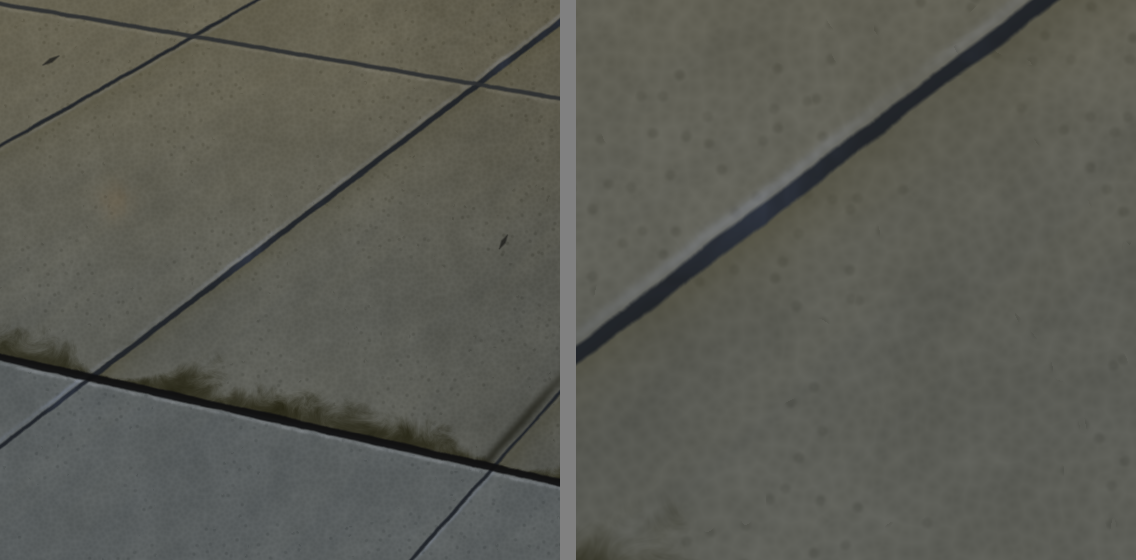
Left: the whole. Right: its middle third, enlarged.
Reproduce this texture procedurally as a WebGL 1 fragment shader.

```glsl
precision highp float;
// Worn concrete paving slabs seen in perspective: two families of joints are
// projected by line equations over a shared horizon, then given mottled cement,
// cellular grain, moss above the near joint, stains and chipped pale edges.

uniform vec2 u_resolution;

// Lines as (a, b, c) with a*x + b*y + c = 0
const vec3 HORIZON = vec3(-0.0434, -1.0, 2.454);
const vec3 SIDE = vec3(2.422, -3.193, 0.645);
const vec3 CROSS = vec3(0.517, 2.314, -0.838);

vec2 hash2(vec2 p) {
  return fract(sin(vec2(dot(p, vec2(127.1, 311.7)), dot(p, vec2(269.5, 183.3)))) * 4375.85);
}

// Distance to the nearest scattered point
float cellular(vec2 p) {
  vec2 cell = floor(p);
  float nearest = 2.0;
  for (int j = -1; j <= 1; j++) {
    for (int i = -1; i <= 1; i++) {
      vec2 c = cell + vec2(float(i), float(j));
      nearest = min(nearest, length(c + hash2(c) - p));
    }
  }
  return nearest;
}

// Warped layers of sines, roughly -1 to 1
float mottle(vec2 p) {
  float sum = 0.0, amp = 0.55;
  for (int i = 0; i < 6; i++) {
    p = mat2(0.8, 0.6, -0.6, 0.8) * p * 1.75 + 1.7;
    p += 0.7 * sin(p.yx * 0.8 + 2.0);
    sum += amp * sin(p.x) * cos(p.y);
    amp *= 0.65;
  }
  return sum;
}

float lineDistance(vec3 line, vec2 p) {
  return dot(line, vec3(p, 1.0)) / length(line.xy);
}

float stroke(float d, float halfWidth) {
  float soft = 0.0012 + 0.7 / u_resolution.y;
  return 1.0 - smoothstep(halfWidth - soft, halfWidth + soft, abs(d));
}

float bump(float d, float size) {
  return exp(-d * d / (size * size));
}

// Short dark scrap lying along a direction
float scrap(vec2 p, vec2 center, vec2 dir) {
  vec2 q = p - center;
  float along = clamp(dot(q, dir) / dot(dir, dir), -1.0, 1.0);
  return stroke(length(q - along * dir), 0.0035 * (1.2 - abs(along)));
}

void main() {
  vec2 p = gl_FragCoord.xy / u_resolution;
  vec3 q = vec3(p, 1.0);
  vec2 slab = vec2(dot(SIDE, q), dot(CROSS, q)) / dot(HORIZON, q);
  vec2 joint = floor(slab + 0.5);
  float rough = mottle(p * 9.0);
  float fine = mottle(p * 34.0 + 5.0);
  float apron = 1.0 - smoothstep(-0.01, 0.01, slab.y);

  // Signed distances: right of the side joints, above the cross joints
  float side = lineDistance(SIDE - joint.x * HORIZON, p) + 0.0011 * fine;
  float cross = lineDistance(CROSS - joint.y * HORIZON, p) + 0.0010 * fine;
  float middle = 1.0 - min(abs(joint.x), 1.0);
  float near = 1.0 - min(abs(joint.y), 1.0);

  // Cement: warm far away, cool on the near apron
  vec3 color = mix(vec3(0.365, 0.370, 0.345), vec3(0.405, 0.390, 0.325), smoothstep(0.35, 1.0, p.y));
  color = mix(color, vec3(0.350, 0.370, 0.375), apron * 0.9);
  color *= 1.0 - 0.08 * smoothstep(0.55, 1.0, p.x) * (1.0 - apron);
  color += 0.017 * rough + 0.012 * fine;
  color += 0.010 * mottle(slab * vec2(14.0, 4.0)) * vec3(1.0, 0.9, 0.6);
  color += 0.030 * (cellular(p * 120.0) - 0.5);
  color -= 0.035 * (1.0 - smoothstep(0.05, 0.2, cellular(p * 42.0))) * step(0.1, rough);
  color += vec3(0.035, 0.012, -0.01) * bump(length(p - vec2(0.205, 0.64)) + 0.01 * fine, 0.03);

  // Olive stain running down the right of the side joints
  float stain = smoothstep(-0.002, 0.004, side) * exp(-max(side, 0.0) / 0.022);
  stain *= (1.0 - apron) * (0.3 + 0.4 * exp(-max(slab.y, 0.0) * 4.0)) * (0.85 + 0.4 * rough);
  color = mix(color, vec3(0.25, 0.23, 0.13), stain);

  // Moss leaning along the slabs above the near joint
  float u = fract(slab.x);
  float spread = smoothstep(0.04, 0.3, u) * (1.0 - smoothstep(0.82, 1.0, u));
  float height = 0.012 + spread * (0.050 + 0.022 * mottle(vec2(slab.x * 9.0, 2.0)));
  height += 0.055 * bump(u - 0.19, 0.05) * step(0.0, slab.x);
  float moss = 1.0 - smoothstep(0.15, 1.0, cross / height + 0.22 * fine);
  moss *= near * smoothstep(-0.004, 0.003, cross);
  color = mix(color, vec3(0.155, 0.150, 0.085) + 0.035 * fine, moss * (0.78 + 0.12 * rough));
  float grime = bump(side + 0.016, 0.009) * smoothstep(0.5, 1.0, joint.x);
  grime *= (1.0 - apron) * (1.0 - smoothstep(0.1, 0.35, slab.y));
  color = mix(color, vec3(0.14, 0.14, 0.11), 0.75 * grime);

  // Pale chipped edges beside the joints
  float lip = bump(cross + mix(0.007, 0.011, near), 0.0035) * (0.6 + 0.4 * fine);
  color += vec3(0.12, 0.12, 0.13) * lip * mix(0.45, 1.0, near);
  float edge = bump(side + 0.009, 0.004) * middle + bump(side - 0.006, 0.003) * (1.0 - middle) * 0.7;
  color += vec3(0.035, 0.04, 0.06) * edge * (1.0 + rough);

  // Dark joints, widest at the near edge and the central groove
  float sideWidth = mix(0.0028, 0.0048 - 0.0015 * apron, middle) + 0.0008 * rough;
  vec3 groove = vec3(0.105, 0.12, 0.145) + vec3(0.05, 0.06, 0.09) * max(rough, 0.0) * middle;
  color = mix(color, groove, 0.9 * stroke(side, sideWidth));
  float crossWidth = mix(0.0036, 0.0066 + 0.0015 * rough, near);
  vec3 gap = mix(vec3(0.17, 0.18, 0.19), vec3(0.055, 0.055, 0.06), near);
  color = mix(color, gap, 0.92 * stroke(cross, crossWidth));

  // Loose scraps
  float debris = scrap(p, vec2(0.091, 0.892), vec2(0.014, 0.008));
  debris = max(debris, scrap(p, vec2(0.899, 0.568), vec2(0.007, 0.012)));
  color = mix(color, vec3(0.13, 0.13, 0.12), 0.85 * debris);

  gl_FragColor = vec4(clamp(color, 0.0, 1.0), 1.0);
}
```
